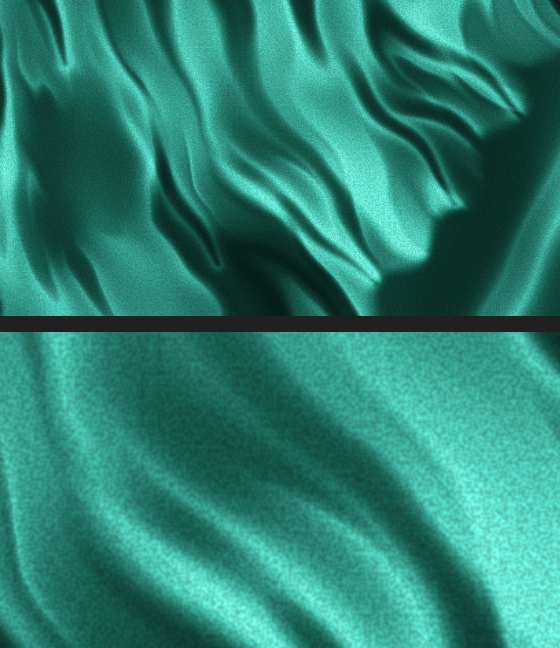
Top: the whole. Bottom: its middle third, enlarged.
Reproduce this texture procedurally as a Shadertoy shader.

```glsl
// Draped emerald satin: stretched, warped gradient noise gives the diagonal folds,
// lopsided glows along its zero lines give the creases, tapered capsules give
// the hairpin tucks, and a ranked colour ramp turns the light into cloth tones.

const vec3 BLACK_GREEN = vec3(0.02, 0.11, 0.09);
const vec3 SHADOW      = vec3(0.04, 0.18, 0.15);
const vec3 DEEP        = vec3(0.06, 0.26, 0.22);
const vec3 BODY        = vec3(0.09, 0.37, 0.31);
const vec3 LIT         = vec3(0.15, 0.49, 0.43);
const vec3 SHEEN       = vec3(0.22, 0.64, 0.57);
const vec3 GLEAM       = vec3(0.31, 0.80, 0.73);
const vec3 GLINT       = vec3(0.42, 0.91, 0.84);

// Tuck axes from open end to tip, in canvas heights
const int TUCKS = 6;
const vec4 TUCK_AXES[TUCKS] = vec4[TUCKS](
    vec4(0.66, 0.59, 1.19, 0.07), vec4(1.21, 0.98, 1.66, 0.66),
    vec4(1.02, 0.88, 1.45, 0.38), vec4(0.12, 1.10, 0.23, 0.79),
    vec4(0.35, 0.85, 0.69, 0.13), vec4(1.24, 0.72, 1.53, 0.53));

float hash(vec2 cell) {
    return fract(sin(dot(cell, vec2(127.1, 311.7))) * 43758.55);
}

float slopeAt(vec2 cell, vec2 offset) {
    float angle = 6.2832 * hash(cell);
    return dot(vec2(cos(angle), sin(angle)), offset);
}

// Gradient noise, about -0.7 to 0.7
float noise(vec2 p) {
    vec2 i = floor(p), f = fract(p);
    vec2 s = f * f * f * (f * (f * 6.0 - 15.0) + 10.0);
    vec2 e = vec2(1.0, 0.0);
    float low  = mix(slopeAt(i, f), slopeAt(i + e.xy, f - e.xy), s.x);
    float high = mix(slopeAt(i + e.yx, f - e.yx), slopeAt(i + e.xx, f - e.xx), s.x);
    return mix(low, high, s.y);
}

vec2 warp(vec2 p, float frequency, float amount) {
    vec2 q = p * frequency;
    return p + amount * vec2(noise(q + 3.7), noise(q + 41.3));
}

float softAbs(float x, float softness) {
    return sqrt(x * x + softness * softness);
}

// Long glow on one side of the zero line, steep fall into a slit on the other
float crease(float n, float slit) {
    float falloff = mix(20.0, 4.0, smoothstep(-0.03, 0.03, n));
    float gap = (n + 0.14) / 0.07;
    return exp(-falloff * softAbs(n, 0.012)) - slit * exp(-gap * gap);
}

// Hairpin fold: bright outline of a tapered capsule with a dark inside
float tuck(vec2 p, vec2 start, vec2 tip, float width) {
    vec2 axis = tip - start;
    float t = clamp(dot(p - start, axis) / dot(axis, axis), 0.0, 1.0);
    float d = length(p - start - axis * t) - width * mix(1.0, 0.35, t);
    float rim = exp(-softAbs(d, 0.004) / 0.018);
    float inside = smoothstep(0.01, -0.02, d);
    return smoothstep(0.0, 0.4, t) * (0.75 * rim - 0.35 * inside);
}

// Light on the main cloth, whose folds lean further over to the right
float foldLight(vec2 p) {
    vec2 w = warp(warp(p, 2.3, 0.13), 7.0, 0.022);
    float across = w.x + w.y * (0.35 + 0.45 * w.x);
    vec2 q = vec2(across, w.y);
    float broad = noise(q * vec2(2.7, 1.6) + 12.4);
    float large = crease(noise(q * vec2(3.4, 1.0) + 5.2), 0.4);
    float small = crease(noise(q * vec2(6.0, 1.9) + 27.6), 0.2);
    float largeMask = 0.35 + 0.65 * smoothstep(-0.3, 0.3, noise(w * 2.2 + 8.1));
    float smallMask = smoothstep(-0.25, 0.35, noise(w * 2.8 + 19.5));
    float light = broad + 0.8 * large * largeMask + 0.5 * small * smallMask;
    vec2 bent = warp(p, 3.2, 0.07);
    for (int i = 0; i < TUCKS; i++) {
        vec4 axis = TUCK_AXES[i];
        light += tuck(bent, axis.xy, axis.zw, 0.035 + 0.025 * hash(vec2(i, 7)));
    }
    return light;
}

// Light on the shaded drape at lower right, with two rising bright bands
float drapeLight(vec2 p, float edge) {
    float band = edge - 0.36 + 0.24 * p.y + 0.05 * noise(p * 3.0 + 6.0);
    float first  = 0.60 * exp(-softAbs(band, 0.008) / 0.035);
    float second = 0.75 * exp(-softAbs(band - 0.10, 0.008) / 0.035);
    float lift = 0.28 * smoothstep(-0.02, 0.06, band);
    return -0.27 + 0.4 * noise(p * vec2(3.0, 2.0) + 30.0) + first + second + lift;
}

// Colour by brightness rank, 0 to 1
vec3 satin(float rank) {
    vec3 c = mix(BLACK_GREEN, SHADOW, smoothstep(0.0, 0.08, rank));
    c = mix(c, DEEP,  clamp((rank - 0.08) / 0.17, 0.0, 1.0));
    c = mix(c, BODY,  clamp((rank - 0.25) / 0.21, 0.0, 1.0));
    c = mix(c, LIT,   clamp((rank - 0.46) / 0.21, 0.0, 1.0));
    c = mix(c, SHEEN, clamp((rank - 0.67) / 0.17, 0.0, 1.0));
    c = mix(c, GLEAM, clamp((rank - 0.84) / 0.11, 0.0, 1.0));
    return mix(c, GLINT, smoothstep(0.95, 1.0, rank));
}

void mainImage(out vec4 fragColor, in vec2 fragCoord) {
    vec2 p = fragCoord / iResolution.y;

    // Ragged border between the main cloth and the drape
    float edge = p.x - 1.17 - 0.70 * p.y;
    float ragged = edge + 0.14 * noise(p * 5.0 + 2.0);
    float light = mix(foldLight(p), drapeLight(p, edge), smoothstep(-0.03, 0.06, ragged));

    // Spread the light evenly over the ramp, then add the fine weave
    float rank = 1.0 / (1.0 + exp(-4.7 * (light - 0.18)));
    float weave = noise(p * 230.0) + 0.6 * noise(p * 110.0 + 9.0);
    fragColor = vec4(satin(rank) * (1.0 + 0.2 * weave), 1.0);
}
```
